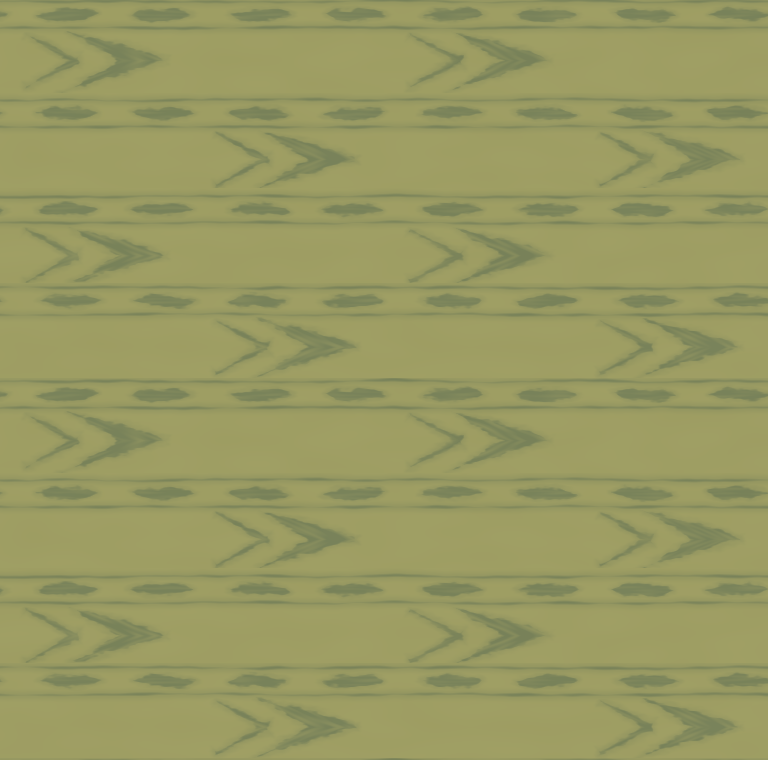
Reproduce this pattern procedurally as a WebGL 1 fragment shader.

```glsl
precision mediump float;
// Hand-brushed stripes: ruled bands of dashes alternate with staggered arrows.
// Each row is built from distance fields whose edges and tone are roughened
// by gradient noise; the brush variation recurs every four rows.

uniform vec2 u_resolution;

#define GROUND vec3(0.622, 0.620, 0.390)
#define INK vec3(0.472, 0.510, 0.352)
#define GRID 8.0            // rows down, and dashes across
#define VARIANTS 4.0        // rows before the brushwork recurs
#define ARROW_PERIOD 4.0    // arrow spacing, in dashes
#define BAND_Y 0.147        // dash centre within a row
#define RULE_OFFSET 0.14    // rule distance from the dash centre
#define RULE_HALF 0.014
#define DASH_HALF vec2(0.32, 0.064)
#define ARROW_HALF 0.285    // half height of an arrow
#define ROUGHNESS 0.036
#define HALO 0.30           // strength of the smudge around strokes

vec2 gradientAt(vec2 cell) {
  float h = fract(sin(dot(cell, vec2(41.3, 289.1))) * 4375.5);
  return vec2(cos(6.2832 * h), sin(6.2832 * h));
}

float gradientNoise(vec2 p) {
  vec2 i = floor(p), f = p - i;
  vec2 w = f * f * f * (f * (f * 6.0 - 15.0) + 10.0);
  vec2 e = vec2(1.0, 0.0);
  float low = mix(dot(gradientAt(i), f),
                  dot(gradientAt(i + e), f - e), w.x);
  float high = mix(dot(gradientAt(i + e.yx), f - e.yx),
                   dot(gradientAt(i + e.xx), f - e.xx), w.x);
  return mix(low, high, w.y);
}

// Coverage of a soft stroke with a faint smudge beyond its edge.
float brush(float d, float tone) {
  float soft = max(0.02, GRID / u_resolution.x);
  float core = smoothstep(soft, -soft, d) * clamp(tone, 0.0, 1.0);
  return max(core, HALO * smoothstep(0.075, -0.02, d));
}

// Two thin rules, wandering and fading along their length.
float rules(vec2 p, float seed) {
  float side = p.y < 0.0 ? -1.0 : 1.0;
  vec2 track = vec2(p.x, seed + side * 2.3 + 0.5);
  float wander = 0.026 * gradientNoise(track * vec2(1.1, 1.0))
               + 0.010 * gradientNoise(track * vec2(5.0, 1.0));
  float weight = gradientNoise(track * vec2(2.3, 1.0) + 31.0);
  float d = abs(p.y - side * RULE_OFFSET - wander);
  return brush(d - RULE_HALF * (1.0 + 0.8 * weight), 0.8 + 0.6 * weight);
}

// Tapered dashes with ragged ends.
float dashes(vec2 p, float seed, float rough) {
  float column = floor(p.x - 0.21);
  vec2 id = vec2(column * 0.73 + 0.3, seed + 0.4);
  vec2 q = vec2(p.x - column - 0.71, p.y);
  q.x += 0.07 * gradientNoise(id);
  q.y += q.x * 0.10 * gradientNoise(id + 9.0);
  q.y += 0.025 * gradientNoise(vec2(p.x * 4.0, seed + 0.3));
  float t = abs(q.x) / DASH_HALF.x;
  float d = abs(q.y) - DASH_HALF.y * (1.0 - t * t * t);
  d = max(d, abs(q.x) - DASH_HALF.x);
  float streak = gradientNoise(vec2(p.x * 3.0, p.y * 32.0 + seed));
  return brush(d + rough, 0.93 + 0.35 * streak);
}

// A notched head pointing right, trailed by a thin chevron; tip at zero.
float arrow(vec2 p, vec2 q, float rough) {
  float u = -p.x, v = abs(p.y);
  float bulge = p.y < 0.0 ? 0.72 : 0.95;
  float outer = ARROW_HALF * pow(max(u, 0.0) / 0.96, bulge);
  float inner = ARROW_HALF * (u - 0.50) / 0.46;
  float headD = max(max(v - outer, (inner - v) * 0.85), -u);

  float along = clamp((u - 0.94) / 0.50, 0.0, 1.0);
  vec2 spine = vec2(0.94 + 0.50 * along, ARROW_HALF * 0.96 * along);
  float across = abs(v - spine.y) * 0.87;
  float chevronD = max(across, abs(u - spine.x)) - mix(0.038, 0.010, along);

  // Bristle streaks follow the slope of each arm.
  float streak = gradientNoise(vec2(q.x * 3.0, (v - 0.4 * u) * 24.0 + q.y));
  float headTone = 0.86 + 0.65 * streak - 0.25 * smoothstep(0.25, 0.0, u);
  float head = brush(headD + rough, headTone);
  float chevron = brush(chevronD + rough * 0.8, 0.82 + 0.6 * streak);
  return max(head, chevron);
}

void main() {
  vec2 p = gl_FragCoord.xy / u_resolution * GRID;
  p.y = GRID - p.y;

  // Rows are slightly uneven in spacing.
  float row = floor(p.y + 0.02);
  float variant = mod(row, VARIANTS);
  float seed = variant * 7.0;
  float y = p.y - row - 0.034 + 0.029 * cos(variant * 1.5708 + 0.39);
  vec2 q = vec2(p.x, y + seed);
  float rough = ROUGHNESS * (gradientNoise(q * vec2(5.0, 13.0))
              + 0.6 * gradientNoise(q * vec2(13.0, 31.0)));

  vec2 band = vec2(p.x, y - BAND_Y);
  float ink = max(rules(band, seed), dashes(band, seed, rough));

  // Arrows shift by about half a period on every other row.
  float x = p.x - 1.72 - 1.98 * mod(row, 2.0);
  x = mod(x + 3.0, ARROW_PERIOD) - 3.0;
  ink = max(ink, arrow(vec2(x, y - BAND_Y - 0.485), q, rough));

  float mottle = 0.008 * gradientNoise(q * vec2(1.5, 4.0));
  gl_FragColor = vec4(mix(GROUND, INK, ink) + mottle, 1.0);
}
```
